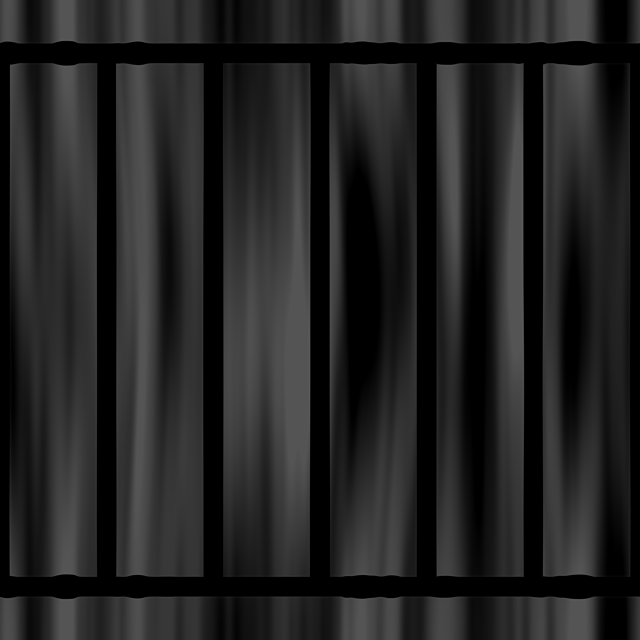
A Shadertoy shader for this texture:

```glsl
// Six dark upright planks with streaky grain, split by black grooves and two rails.

float hash(vec2 p) {
    return fract(sin(dot(p, vec2(127.1, 311.7))) * 43758.5453);
}

// Value noise that wraps after "period" cells
float tiledNoise(vec2 uv, vec2 period, float seed) {
    vec2 p = uv * period;
    vec2 cell = floor(p);
    vec2 f = p - cell;
    f = f * f * (3.0 - 2.0 * f);
    vec2 a = mod(cell, period) + seed;
    vec2 b = mod(cell + 1.0, period) + seed;
    return mix(mix(hash(a), hash(vec2(b.x, a.y)), f.x),
               mix(hash(vec2(a.x, b.y)), hash(b), f.x), f.y);
}

// Grain stretched along the height, with a slow sideways drift
float woodGrain(vec2 uv) {
    uv.x += 0.035 * (tiledNoise(uv, vec2(5.0, 2.0), 3.0) - 0.5);
    return 0.58 * tiledNoise(uv, vec2(20.0, 2.0), 11.0)
         + 0.29 * tiledNoise(uv, vec2(37.0, 3.0), 29.0)
         + 0.13 * tiledNoise(uv, vec2(83.0, 3.0), 47.0);
}

void mainImage(out vec4 fragColor, in vec2 fragCoord) {
    vec2 uv = fragCoord / iResolution.xy;
    float blur = max(0.0012, 0.75 / iResolution.y);

    // Wood tone, sinking to black in the deepest streaks
    float grain = woodGrain(uv);
    float tone = clamp(0.15 + 0.72 * (grain - 0.5), 0.0, 0.33);

    // Rails swell a little where the grain is bright
    float fromMiddle = abs(uv.y - 0.5);
    float swell = 0.004 * smoothstep(0.55, 0.8, grain);
    float railEdge = abs(fromMiddle - 0.4167) - 0.0154 - swell;

    // Grooves run only between the rails
    float grooveWear = 0.0015 * (tiledNoise(uv, vec2(6.0, 5.0), 61.0) - 0.5);
    float grooveEdge = abs(fract(uv.x * 6.0 + 0.5) - 0.5) / 6.0 - 0.0152 - grooveWear;
    grooveEdge = max(grooveEdge, fromMiddle - 0.4167);

    // Faint light rim along the cut edges
    float edge = min(railEdge, grooveEdge);
    tone += 0.035 * (1.0 - smoothstep(0.0, 0.004, edge));

    tone *= smoothstep(-blur, blur, edge);
    fragColor = vec4(vec3(tone), 1.0);
}
```
